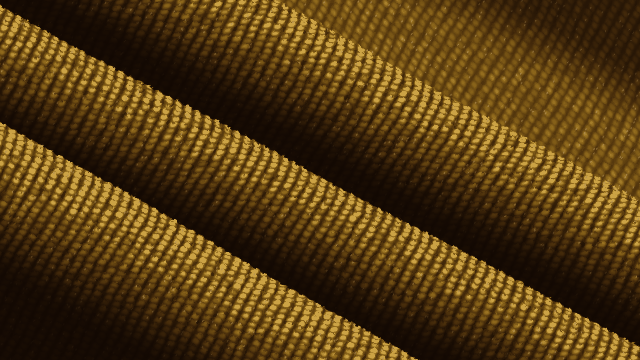
Write a Shadertoy shader that draws this texture.

```glsl
// Ribbed golden cloth lying in three diagonal folds over a flat back layer.
// Each fold is a sloped edge with light falling off below it; slanted stitches
// fill a rib grid, and cellular noise gives the yarn its fuzz and pale lint.

#define RIBS 33.5        // ribs per canvas height, along a fold
#define STITCHES 54.0    // stitches per canvas height, across a fold
#define SLANT 0.30       // lean of each stitch
#define WEAR 0.60        // brightness variation between stitches
#define FUZZ 0.30        // strength of the fibre noise
#define FRAY 0.005       // roughness of the fold edges
#define CONTRAST 1.05    // strength of the weave relief

const vec2 ALONG = vec2(0.876, -0.482);   // direction of the folds
const vec3 SHADOW = vec3(0.065, 0.028, 0.008);
const vec3 BROWN = vec3(0.26, 0.16, 0.04);
const vec3 OCHRE = vec3(0.42, 0.29, 0.07);
const vec3 GOLD = vec3(0.56, 0.41, 0.11);
const vec3 SHINE = vec3(0.80, 0.64, 0.27);
const vec3 LINT = vec3(0.69, 0.56, 0.34);

float hash(vec2 p) {
    vec3 q = fract(vec3(p.xyx) * 0.1031);
    q += dot(q, q.yzx + 33.33);
    return fract((q.x + q.y) * q.z);
}

// Cellular noise: x is the distance to the nearest point, y its random value
vec2 cellular(vec2 p) {
    vec2 base = floor(p);
    vec2 nearest = vec2(9.0, 0.0);
    for (int j = -1; j <= 1; j++)
    for (int i = -1; i <= 1; i++) {
        vec2 id = base + vec2(i, j);
        vec2 point = id + vec2(hash(id), hash(id + 71.7));
        float d = length(p - point);
        if (d < nearest.x) nearest = vec2(d, hash(id + 19.3));
    }
    return nearest;
}

// Relief of the ribbed weave, about 0 in a groove and 1 on a stitch
float weave(float along, float across) {
    vec2 grid = vec2(along * RIBS, across * STITCHES);
    grid.x += 0.15 * sin(across * 13.0 + along * 5.0);
    float rib = floor(grid.x);
    grid.y += 0.5 * mod(rib, 2.0) + 0.4 * hash(vec2(rib, 3.0));
    vec2 id = vec2(rib, floor(grid.y)) + 200.0;
    vec2 cell = fract(grid) - 0.5;
    cell += 0.16 * (vec2(hash(id), hash(id + 37.0)) - 0.5);
    float cord = 1.0 - smoothstep(0.15, 0.5, abs(cell.x));
    cell.x += SLANT * cell.y;
    float stitch = 1.0 - smoothstep(0.12, 0.62, length(cell * vec2(1.35, 1.0)));
    float wear = 1.0 + WEAR * (hash(id + 11.0) - 0.5);
    return (0.4 * cord + 0.6 * stitch) * wear;
}

// Cloth colour from a tone between 0 and 1
vec3 dye(float tone) {
    float t = clamp(tone, 0.0, 1.0) * 4.0;
    vec3 c = mix(SHADOW, BROWN, clamp(t, 0.0, 1.0));
    c = mix(c, OCHRE, clamp(t - 1.0, 0.0, 1.0));
    c = mix(c, GOLD, clamp(t - 2.0, 0.0, 1.0));
    return mix(c, SHINE, clamp(t - 3.0, 0.0, 1.0));
}

void mainImage(out vec4 fragColor, in vec2 fragCoord) {
    vec2 p = fragCoord / iResolution.y;
    float pixel = 1.0 / iResolution.y;
    float along = dot(p, ALONG);
    float across = dot(p, vec2(-ALONG.y, ALONG.x));
    vec2 fibre = cellular(vec2(along * 150.0, across * 90.0) + 300.0);
    float fuzz = FUZZ * (fibre.y - 0.5);

    // Folds from rear to front: edge height at x = 0, edge slope, light reach
    vec3 folds[3] = vec3[3](
        vec3(1.420, -0.550, 0.38),
        vec3(0.981, -0.530, 0.34),
        vec3(0.664, -0.574, 0.44));

    // Flat back layer, softly focused, dimming away from the rear fold
    float behind = p.y - folds[0].x - folds[0].y * p.x;
    float light = mix(0.56, 0.17, smoothstep(0.16, 0.38, behind));
    float relief = mix(0.5, weave(along, across), 0.6);
    float tone = light * (0.45 + CONTRAST * relief + 0.5 * fuzz);

    // Rounded folds, each covering the one behind it
    for (int i = 0; i < 3; i++) {
        vec3 fold = folds[i];
        float depth = fold.x + fold.y * p.x - p.y;
        depth += 0.003 * sin(p.x * 9.0 + float(i) * 2.0);
        depth += FRAY * (fibre.y - 0.5);
        depth += 0.0015 * cos(6.2832 * along * RIBS);
        float d = max(depth, 0.0);
        float turn = 1.0 - exp(-d / 0.025);
        float arc = 0.876 * d + 0.025 * turn;
        relief = weave(along - 0.012 * turn + float(i) * 0.37, arc);
        light = 0.025 + 0.93 * (1.0 - smoothstep(-0.07, fold.z, d));
        float shade = light * (0.42 + CONTRAST * relief + fuzz);
        tone = mix(tone, shade, smoothstep(-pixel, pixel, depth));
    }

    // Sparse pale lint caught on the yarn
    float lint = step(0.95, fibre.y) * (1.0 - smoothstep(0.1, 0.45, fibre.x));
    vec3 color = mix(dye(tone), LINT, lint * clamp(tone * 1.1, 0.03, 0.7));
    fragColor = vec4(color, 1.0);
}
```
